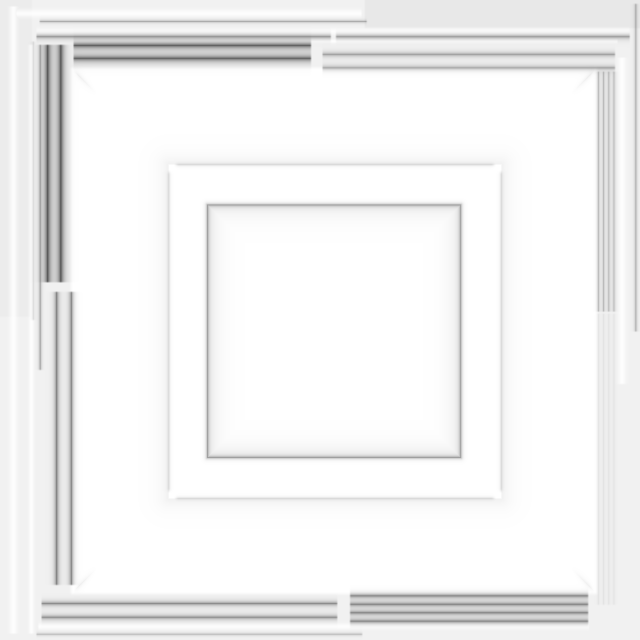
Reproduce this texture map procedurally as a Shadertoy shader.

```glsl
// Pale ambient-shaded panel: a raised square frame inside banks of long grooves.
const vec2 PANEL_MID = vec2(0.522, 0.517);
const vec2 PANEL_HALF = vec2(0.408, 0.408);
const vec2 FRAME_MID = vec2(0.5235, 0.518);
const vec2 FRAME_HALF = vec2(0.2595, 0.2605);
const vec2 WELL_MID = vec2(0.522, 0.5175);
const vec2 WELL_HALF = vec2(0.198, 0.1975);
const float BORDER_SHADE = 0.945;
const float WIDE = 0.0048;
const float MEDIUM = 0.0032;
const float THIN = 0.0018;

float boxDistance(vec2 p, vec2 halfSize) {
    vec2 e = abs(p) - halfSize;
    return length(max(e, 0.0)) + min(max(e.x, e.y), 0.0);
}

// Soft mask between two ends
float span(float x, vec2 ends) {
    return smoothstep(ends.x - 0.002, ends.x + 0.002, x)
         * (1.0 - smoothstep(ends.y - 0.002, ends.y + 0.002, x));
}

// Evenly spaced dark lines; p.x runs along them and p.y across
float grooves(vec2 p, vec2 ends, float first, float pitch, int count, float width, float depth) {
    float light = 1.0;
    for (int i = 0; i < count; i++) {
        float d = abs(p.y - first - float(i) * pitch);
        light *= 1.0 - depth * exp(-d / width);
    }
    return mix(1.0, light, span(p.x, ends));
}

// Soft white bevel highlight
float ridge(vec2 p, vec2 ends, float center, float width) {
    float d = (p.y - center) / width;
    return exp(-d * d) * span(p.x, ends);
}

// Flat border tones with light bevels around the panel
float borderLight(vec2 p) {
    vec2 v = p.yx;
    float shade = BORDER_SHADE;
    shade -= 0.035 * span(p.x, vec2(0.57, 1.1)) * span(p.y, vec2(-0.1, 0.044));
    shade -= 0.02 * span(p.x, vec2(-0.1, 0.05)) * span(p.y, vec2(-0.1, 0.495));
    float bevel = ridge(p, vec2(0.025, 0.565), 0.021, 0.006);
    bevel = max(bevel, ridge(p, vec2(0.057, 0.984), 0.049, 0.005));
    bevel = max(bevel, ridge(p, vec2(0.115, 0.965), 0.0645, 0.003));
    bevel = max(bevel, ridge(v, vec2(0.01, 0.99), 0.021, 0.006));
    bevel = max(bevel, ridge(v, vec2(0.07, 0.99), 0.049, 0.004));
    bevel = max(bevel, ridge(v, vec2(0.09, 0.60), 0.972, 0.006));
    bevel = max(bevel, ridge(p, vec2(0.06, 0.92), 0.979, 0.005));
    return mix(shade, 1.0, 0.85 * bevel);
}

float grooveLight(vec2 p) {
    vec2 v = p.yx;
    float light = 1.0;
    // Top rails and banks
    light *= grooves(p, vec2(0.062, 0.573), 0.0335, 0.0, 1, THIN, 0.30);
    light *= grooves(p, vec2(0.057, 0.517), 0.0573, 0.0, 1, MEDIUM, 0.38);
    light *= grooves(p, vec2(0.525, 0.984), 0.0573, 0.0, 1, MEDIUM, 0.36);
    light *= grooves(p, vec2(0.115, 0.486), 0.0710, 0.0202, 2, WIDE, 0.60);
    light *= grooves(p, vec2(0.504, 0.961), 0.0850, 0.0210, 2, MEDIUM, 0.34);
    // Left rails and banks
    light *= grooves(v, vec2(0.065, 0.500), 0.0520, 0.0, 1, THIN, 0.12);
    light *= grooves(v, vec2(0.070, 0.578), 0.0628, 0.0, 1, THIN, 0.36);
    light *= grooves(v, vec2(0.070, 0.441), 0.0745, 0.0205, 2, WIDE, 0.66);
    light *= grooves(v, vec2(0.456, 0.914), 0.0885, 0.0230, 2, MEDIUM, 0.48);
    // Right rails and banks
    light *= grooves(v, vec2(0.112, 0.487), 0.9350, 0.0081, 4, THIN, 0.24);
    light *= grooves(v, vec2(0.490, 0.945), 0.9350, 0.0081, 4, THIN, 0.06);
    light *= grooves(v, vec2(0.006, 0.518), 0.9935, 0.0, 1, THIN, 0.30);
    // Bottom rails and banks
    light *= grooves(p, vec2(0.065, 0.527), 0.9430, 0.0215, 2, MEDIUM, 0.42);
    light *= grooves(p, vec2(0.547, 0.919), 0.9310, 0.0132, 4, MEDIUM, 0.46);
    light *= grooves(p, vec2(0.057, 0.566), 0.9910, 0.0, 1, THIN, 0.24);
    return light;
}

// Faint diagonal creases inside the panel corners
float cornerCreases(vec2 p) {
    vec2 inset = PANEL_HALF - abs(p - PANEL_MID);
    float reach = smoothstep(0.0, 0.01, inset.x) * (1.0 - smoothstep(0.01, 0.04, inset.x));
    return 0.06 * reach * exp(-abs(inset.x - inset.y) / 0.004);
}

// Raised frame casting shade outward, sunken well shaded inward
float frameLight(vec2 p) {
    vec2 edge = abs(p - FRAME_MID) - FRAME_HALF;
    float outer = boxDistance(p - FRAME_MID, FRAME_HALF);
    float inner = boxDistance(p - WELL_MID, WELL_HALF);
    float corner = smoothstep(-0.016, -0.007, min(edge.x, edge.y));
    float rim = 0.15 * exp(-abs(outer) / 0.0018) * (1.0 - corner);
    float halo = 0.06 * exp(-max(outer, 0.0) / 0.014) * smoothstep(-0.001, 0.002, outer);
    float lip = 0.34 * exp(-abs(inner) / 0.0022);
    float wellShade = 0.10 * exp(min(inner, 0.0) / 0.015)
                    * (1.0 - smoothstep(-0.001, 0.001, inner));
    return 1.0 - rim - halo - lip - wellShade;
}

void mainImage(out vec4 fragColor, in vec2 fragCoord) {
    vec2 p = fragCoord / iResolution.xy;
    p.y = 1.0 - p.y;
    float panel = boxDistance(p - PANEL_MID, PANEL_HALF);
    float light = mix(1.0, borderLight(p), smoothstep(-0.001, 0.007, panel));
    light *= grooveLight(p) * frameLight(p);
    light -= cornerCreases(p);
    fragColor = vec4(vec3(clamp(light, 0.0, 1.0)), 1.0);
}
```
